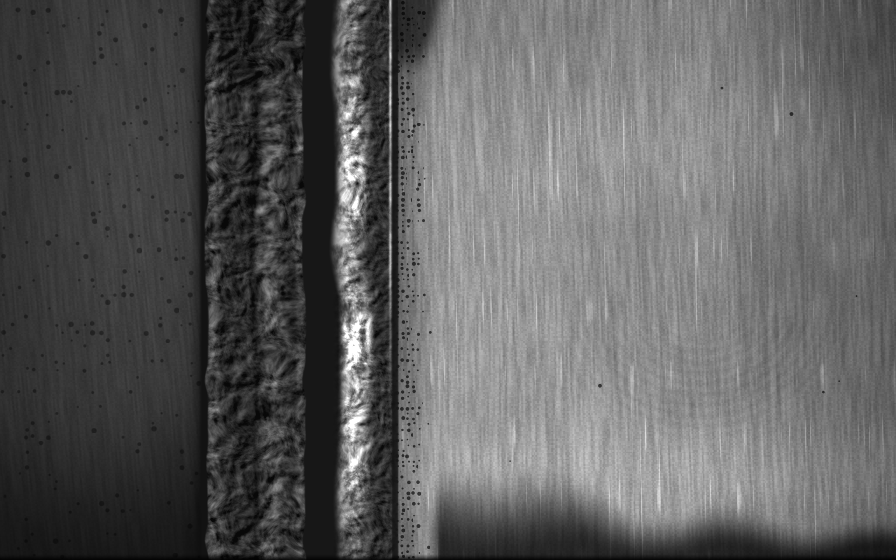
Write a WebGL 2 fragment shader that draws this texture.

```glsl
#version 300 es
precision highp float;
// Two brushed metal plates joined by a rough weld seam under a soft lamp.
// Stretched noise gives the brushing, relief-lit layered noise the weld crust,
// and cellular spots the spatter; x runs 0..1.6 and y 0..1 from the lower left.
uniform vec2 u_resolution;
out vec4 fragColor;

float hash(vec2 p) {
  vec3 q = fract(vec3(p.xyx) * 0.1031);
  q += dot(q, q.yzx + 33.33);
  return fract((q.x + q.y) * q.z);
}

float noise(vec2 p) {
  vec2 i = floor(p), f = fract(p);
  f = f * f * (3.0 - 2.0 * f);
  return mix(mix(hash(i), hash(i + vec2(1, 0)), f.x),
             mix(hash(i + vec2(0, 1)), hash(i + vec2(1, 1)), f.x), f.y);
}

float layered(vec2 p) {
  float sum = 0.0, amp = 0.5;
  for (int i = 0; i < 4; i++) {
    sum += amp * noise(p);
    p = mat2(1.6, 1.2, -1.2, 1.6) * p + 7.3;
    amp *= 0.55;
  }
  return sum;
}

float bell(float x, float center, float width) {
  float d = (x - center) / width;
  return exp(-d * d);
}

float band(float x, float lo, float hi, float soft) {
  return smoothstep(lo - soft, lo + soft, x) * (1.0 - smoothstep(hi - soft, hi + soft, x));
}

// Brushed grain, centred on zero; slant leans the strokes
float brushed(vec2 p, float slant) {
  float x = p.x + slant * p.y + 0.004 * sin(p.y * 5.0 + p.x * 9.0);
  float fine = noise(vec2(x * 290.0, p.y * 22.0)) - 0.5;
  float wide = noise(vec2(x * 120.0 + 40.0, p.y * 5.0)) - 0.5;
  float grit = hash(floor(p * 320.0)) - 0.5;
  return fine * 0.6 + wide * 0.35 + grit * 0.3;
}

// Round spots, one per cell, present with the given chance
float spots(vec2 p, float cells, float chance) {
  vec2 g = p * cells, id = floor(g);
  vec2 center = 0.3 + 0.4 * vec2(hash(id + 3.1), hash(id + 17.7));
  float radius = mix(0.12, 0.36, hash(id + 29.3));
  float spot = 1.0 - smoothstep(radius - 0.1, radius + 0.12, length(fract(g) - center));
  return spot * step(hash(id + 51.9), chance);
}

// Slope of the crust towards the lamp
float relief(vec2 p, float scale) {
  vec2 q = p * scale + 1.5 * vec2(noise(p * 24.0), noise(p * 24.0 + 9.0));
  return layered(q) - layered(q + vec2(0.45, -0.4));
}

float leftPlate(vec2 p) {
  float tone = 0.19 + 0.075 * bell(p.x, 0.24, 0.17) * bell(p.y, 0.68, 0.42);
  tone *= mix(0.45, 1.0, smoothstep(0.0, 0.36, p.y + 0.05 * sin(p.x * 9.0)));
  tone *= 1.0 - 0.45 * smoothstep(0.335, 0.365, p.x);
  tone *= 1.0 + 0.3 * brushed(p, 0.1);
  return tone * (1.0 - 0.4 * spots(p, 75.0, 0.1));
}

float rightPlate(vec2 p) {
  float tone = 0.6 - 0.24 * smoothstep(1.2, 1.65, p.x) - 0.1 * smoothstep(0.7, 1.0, p.y);
  tone += 0.06 * bell(p.y, 0.16, 0.07) - 0.06 * smoothstep(0.3, 0.15, length(p - vec2(1.25, 0.46)));
  tone -= 0.17 * (1.0 - smoothstep(0.71, 0.79, p.x));
  // Faint polishing rings
  float r = length(p - vec2(1.25, 0.5));
  tone += 0.012 * sin(r * 330.0) * band(r, 0.1, 0.29, 0.03) * smoothstep(0.55, 0.4, p.y);
  // Brushing and sparse bright scratches
  float x = p.x + 0.02 * p.y;
  float scratch = smoothstep(0.83, 1.0, noise(vec2(x * 210.0, p.y * 9.0 + 60.0)));
  tone *= 1.0 + 0.36 * brushed(p, 0.025) + 0.3 * scratch;
  // Spatter thins out away from the seam
  tone *= 1.0 - 0.65 * spots(p, 105.0, 0.75 * (1.0 - smoothstep(0.71, 0.775, p.x)));
  // Shadows along the bottom and in the upper corner
  float rise = mix(0.19, 0.095, smoothstep(0.93, 1.17, p.x)) - 0.03 * smoothstep(1.25, 1.6, p.x);
  float lit = smoothstep(0.01, rise, p.y + 0.012 * sin(p.x * 23.0));
  tone *= mix(1.0, mix(0.24, 1.0, lit), smoothstep(0.765, 0.79, p.x));
  float corner = smoothstep(0.85, 0.93, p.y) * (1.0 - smoothstep(0.77, 0.805, p.x + 0.25 * (1.0 - p.y)));
  return tone * (1.0 - 0.55 * corner);
}

// Twin-ridged crust on the left of the seam
float crust(vec2 p) {
  float ridge = 0.458 + 0.012 * (noise(vec2(p.y * 12.0, 2.0)) - 0.5);
  float tone = 0.16 + 0.13 * bell(p.x, ridge + 0.025, 0.022) + 0.13 * bell(p.x, 0.38, 0.012);
  tone += 0.1 * bell(p.x, 0.535, 0.008) - 0.07 * bell(p.x, ridge - 0.006, 0.007);
  tone *= 1.0 - 0.35 * smoothstep(0.8, 0.95, p.y);
  float ripple = sin(p.y * 150.0 + 900.0 * (p.x - ridge) * (p.x - ridge) + 9.0 * noise(p * 20.0));
  return max(0.03, tone * (1.0 + 2.2 * relief(p, 48.0) + 0.12 * ripple) + 0.25 * relief(p, 95.0));
}

// Dark channel with a glossy bead beside it
float glossyBead(vec2 p) {
  float wander = 0.02 * (noise(vec2(p.y * 9.0, 5.0)) - 0.5);
  float shine = 0.28 + 0.4 * bell(p.y, 0.7, 0.17) + 0.6 * bell(p.y, 0.4, 0.07) + 0.3 * bell(p.y, 0.22, 0.12);
  float gloss = smoothstep(0.593, 0.612, p.x + wander) * (1.0 - smoothstep(0.624, 0.668, p.x + wander));
  float patches = smoothstep(0.2, 0.65, layered(p * vec2(65.0, 42.0)));
  float tone = 0.09 + 0.09 * smoothstep(0.6, 0.65, p.x) + gloss * shine * (0.4 + 0.75 * patches);
  float rough = smoothstep(0.59, 0.63, p.x);
  return max(0.04, tone * (1.0 + rough * 1.8 * relief(p, 70.0)) + 0.2 * rough * relief(p, 110.0));
}

void main() {
  vec2 p = gl_FragCoord.xy / u_resolution.y;
  float soft = 0.002;
  float wobble = 0.008 * (noise(vec2(p.y * 28.0, 1.0)) - 0.5);
  float tone = leftPlate(p);
  tone = mix(tone, 0.07, band(p.x, 0.358, 0.372, 0.004));
  tone = mix(tone, crust(p), smoothstep(-soft, soft, p.x - 0.369 - wobble));
  tone = mix(tone, glossyBead(p), smoothstep(-soft, soft, p.x - 0.543 - wobble));
  tone = mix(tone, rightPlate(p), smoothstep(0.702, 0.715, p.x));
  // Bright lip and dark crevice at the right of the seam
  float lip = smoothstep(0.25, 0.6, p.y) * (0.45 + 0.55 * noise(vec2(p.y * 40.0, 8.0)));
  tone = mix(tone, 0.08, 0.85 * band(p.x, 0.7, 0.711, 0.002));
  tone += 0.7 * lip * bell(p.x, 0.697, 0.0025);
  tone *= smoothstep(-0.004, 0.012, p.y);
  fragColor = vec4(vec3(clamp(tone, 0.0, 1.0)), 1.0);
}
```
